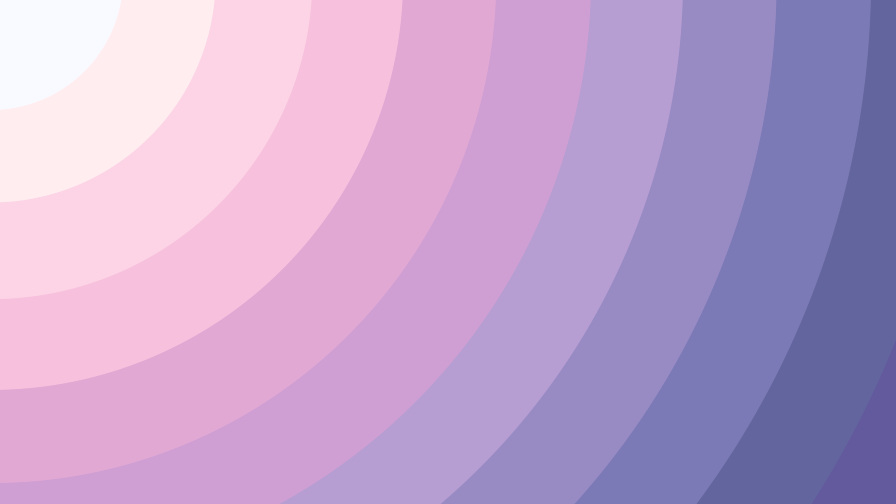
Give the GLSL for this background, as a WebGL 2 fragment shader.

```glsl
#version 300 es
precision highp float;
// Flat pastel rings spreading from just beyond the upper left corner.
// Each ring is a circle distance; the bands are layered from the pale core
// outwards, with every rim smoothed over about one pixel.

#define CENTER vec2(-0.0178, 1.044)  // ring centre, in canvas heights
#define RIM_SOFTNESS 0.6             // half width of a rim, in pixels
#define RIMS 10

uniform vec2 u_resolution;
out vec4 fragColor;

// Outer radius of each band, in canvas heights
const float rimRadius[RIMS] = float[](
    0.2623, 0.4458, 0.6375, 0.8176, 1.0025,
    1.1905, 1.3731, 1.5588, 1.7461, 1.9338);

// Band colours from the core to the far corner
const vec3 bandColor[RIMS + 1] = vec3[](
    vec3(0.976, 0.980, 1.000),   // white core
    vec3(1.000, 0.929, 0.941),   // blush
    vec3(0.988, 0.831, 0.898),   // pale pink
    vec3(0.969, 0.757, 0.867),   // pink
    vec3(0.884, 0.660, 0.829),   // orchid
    vec3(0.810, 0.624, 0.827),   // mauve
    vec3(0.714, 0.616, 0.824),   // lilac
    vec3(0.596, 0.545, 0.769),   // lavender
    vec3(0.486, 0.478, 0.714),   // periwinkle
    vec3(0.390, 0.400, 0.620),   // slate
    vec3(0.388, 0.353, 0.620));  // violet

vec3 ringColor(float radius, float softness) {
    vec3 color = bandColor[0];
    for (int i = 0; i < RIMS; i++) {
        float outside = smoothstep(-softness, softness, radius - rimRadius[i]);
        color = mix(color, bandColor[i + 1], outside);
    }
    return color;
}

void main() {
    vec2 position = gl_FragCoord.xy / u_resolution.y;
    float softness = RIM_SOFTNESS / u_resolution.y;
    fragColor = vec4(ringColor(distance(position, CENTER), softness), 1.0);
}
```
